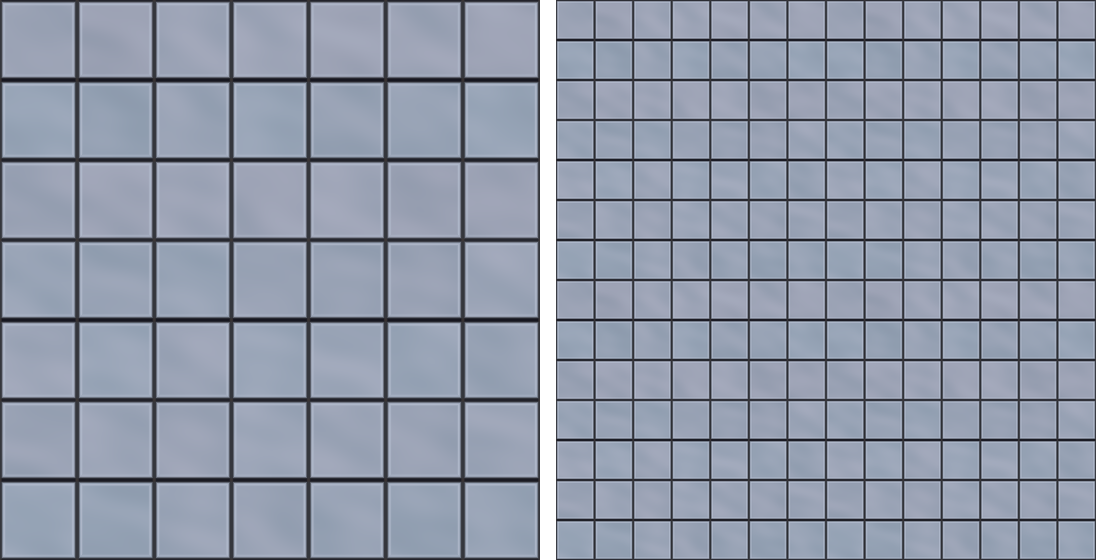
Left: one tile. Right: repeated 2 by 2.
A WebGL 2 fragment shader for this texture:

```glsl
#version 300 es
precision highp float;
// Square blue-grey glazed tiles with dark grout, soft clouding and pale bevel lines.

#define TILES 7.0          // repeats across and down
#define GROUT 0.029        // half width of the grout, in tiles
#define GROUT_VARY 0.007   // width change from line to line
#define SOFTNESS 0.015     // blur of the grout edge
#define BEVEL_INSET 0.026  // distance from grout to pale line
#define BEVEL_WIDTH 0.013
#define CLOUDING 0.011     // strength of tone drift inside a tile
#define TONE_VARY 0.022    // brightness change from tile to tile

uniform vec2 u_resolution;
out vec4 fragColor;

const float TAU = 6.28318;
const vec3 BLUE_GLAZE = vec3(0.585, 0.638, 0.710);
const vec3 MAUVE_GLAZE = vec3(0.618, 0.640, 0.712);
const vec3 BEVEL = vec3(0.695, 0.730, 0.800);
const vec3 GROUT_LIGHT = vec3(0.205, 0.210, 0.235);
const vec3 GROUT_DARK = vec3(0.085, 0.085, 0.120);
const vec3 CROSSING = vec3(0.270, 0.245, 0.235);

float hash(vec2 p) {
    return fract(sin(dot(p, vec2(127.1, 311.7))) * 4375.85);
}

// Layered sines with whole periods over the canvas; phase shifts each tile.
float clouds(vec2 uv, float phase) {
    float sum = 0.0;
    for (float i = 1.0; i < 4.0; i++) {
        vec2 wave = vec2(2.0 * i + 1.0, 5.0 * i - 1.0);
        float bend = sin(TAU * (3.0 * uv.x - 4.0 * uv.y) + phase * i);
        sum += sin(TAU * dot(uv, wave) + phase * (i + 2.0) + bend) / i;
    }
    return sum;
}

// Glaze colour: alternating row tint, tile tone and faint clouding.
vec3 glaze(vec2 uv, vec2 tile) {
    float rowTint = 0.5 + 0.3 * cos(TAU * 3.0 * (tile.y + 1.0) / TILES);
    float tint = rowTint + 0.6 * (hash(tile + 3.0) - 0.5);
    float cloud = clouds(uv, TAU * hash(tile + 9.0));
    vec3 color = mix(BLUE_GLAZE, MAUVE_GLAZE, clamp(tint + 0.15 * cloud, 0.0, 1.0));
    return color + TONE_VARY * (hash(tile + 5.0) - 0.5) + CLOUDING * cloud;
}

void main() {
    vec2 uv = gl_FragCoord.xy / u_resolution;
    vec2 p = uv * TILES;
    vec2 tile = mod(floor(p), TILES);
    vec2 line = mod(round(p), TILES);
    vec2 toLine = abs(p - round(p));
    vec2 soft = max(vec2(SOFTNESS), TILES / u_resolution);

    // Each grout line has its own width; horizontal ones are slightly heavier.
    vec2 lineHash = vec2(hash(vec2(line.x, 11.0)), hash(vec2(17.0, line.y)));
    vec2 halfWidth = GROUT + GROUT_VARY * vec2(0.4, 1.0) * (lineHash - vec2(0.5, 0.3));
    vec2 edge = toLine - halfWidth;

    // Pale line just inside the tile, weakest along the bottom.
    vec3 color = glaze(uv, tile);
    float inset = (min(edge.x, edge.y) - BEVEL_INSET) / BEVEL_WIDTH;
    float atBottom = step(edge.y, edge.x) * step(fract(p.y), 0.5);
    float strength = mix(0.9, 0.5, atBottom) * (0.75 + 0.25 * hash(tile + 7.0));
    color = mix(color, BEVEL, strength * exp(-inset * inset));

    // Grout, darkest in the core of the horizontal lines.
    vec2 cover = 1.0 - smoothstep(-soft, soft, edge);
    float core = 1.0 - smoothstep(0.2, 0.9, toLine.y / halfWidth.y);
    vec3 grout = mix(GROUT_LIGHT, GROUT_DARK, core * (0.4 + 0.6 * lineHash.y));
    float crossing = 1.0 - smoothstep(0.3, 1.2, length(toLine / halfWidth));
    grout = mix(grout, CROSSING, 0.7 * crossing);
    color = mix(color, grout, max(cover.x, cover.y));

    fragColor = vec4(color, 1.0);
}
```
